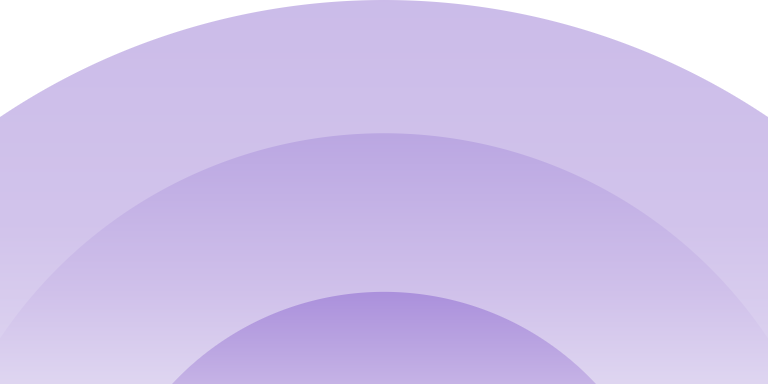
This background is drawn by a Shadertoy shader. Its source:

```glsl
// Domes: x = crown height, y = radius, z = height of the gradient bend
const vec3 OUTER_DOME  = vec3(1.000, 1.793, 0.40);
const vec3 MIDDLE_DOME = vec3(0.653, 1.203, 0.25);
const vec3 INNER_DOME  = vec3(0.240, 0.755, 0.12);

const vec3 BACKDROP     = vec3(1.0);
const vec3 OUTER_CROWN  = vec3(0.796, 0.735, 0.913);
const vec3 OUTER_BEND   = vec3(0.822, 0.767, 0.922);
const vec3 MIDDLE_CROWN = vec3(0.731, 0.653, 0.886);
const vec3 MIDDLE_BEND  = vec3(0.812, 0.752, 0.917);
const vec3 INNER_CROWN  = vec3(0.669, 0.565, 0.861);
const vec3 INNER_BEND   = vec3(0.720, 0.632, 0.880);
const vec3 INNER_BASE   = vec3(0.773, 0.700, 0.900);
const vec3 PALE_BASE    = vec3(0.872, 0.837, 0.943);

// Coverage of a circle hung from its crown on the centre line
float domeMask(vec2 p, vec3 dome, float pixel) {
    float dist = length(p - vec2(0.0, dome.x - dome.y)) - dome.y;
    return clamp(0.5 - dist / pixel, 0.0, 1.0);
}

// Vertical gradient through three colours
vec3 domeShade(float height, vec3 dome, vec3 crown, vec3 bend, vec3 base) {
    float lower = clamp(height / dome.z, 0.0, 1.0);
    float upper = clamp((height - dome.z) / (dome.x - dome.z), 0.0, 1.0);
    return mix(mix(base, bend, lower), crown, upper);
}

void mainImage(out vec4 fragColor, in vec2 fragCoord) {
    // Centred across, zero at the bottom, one canvas height per unit
    float pixel = 1.0 / iResolution.y;
    vec2 p = vec2(fragCoord.x - 0.5 * iResolution.x, fragCoord.y) * pixel;

    // Stack the domes from back to front
    vec3 color = BACKDROP;
    color = mix(color, domeShade(p.y, OUTER_DOME, OUTER_CROWN, OUTER_BEND, PALE_BASE),
                domeMask(p, OUTER_DOME, pixel));
    color = mix(color, domeShade(p.y, MIDDLE_DOME, MIDDLE_CROWN, MIDDLE_BEND, PALE_BASE),
                domeMask(p, MIDDLE_DOME, pixel));
    color = mix(color, domeShade(p.y, INNER_DOME, INNER_CROWN, INNER_BEND, INNER_BASE),
                domeMask(p, INNER_DOME, pixel));

    fragColor = vec4(color, 1.0);
}
```
